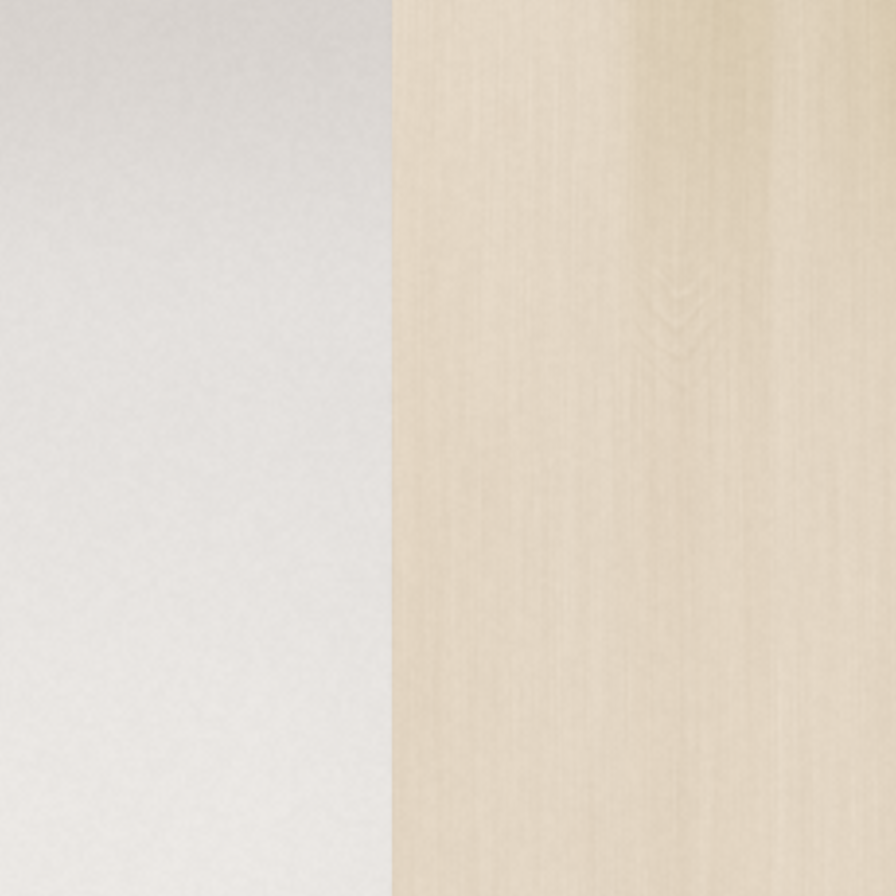
A WebGL 2 fragment shader for this texture:

```glsl
#version 300 es
precision highp float;

#define EDGE_X 0.4375
#define EDGE_SOFT 0.0016
#define GRAIN_AMOUNT 0.016
#define FIBRE_AMOUNT 0.014
#define ARCH_AMOUNT 0.016
#define SPECKLE_AMOUNT 0.012
#define SPECKLE_SCALE 230.0

uniform vec2 u_resolution;
out vec4 fragColor;

float hash(vec2 p) {
    vec3 q = fract(vec3(p.xyx) * 0.1031);
    q += dot(q, q.yzx + 33.33);
    return fract((q.x + q.y) * q.z);
}

float noise(vec2 p) {
    vec2 cell = floor(p);
    vec2 f = fract(p);
    f = f * f * (3.0 - 2.0 * f);
    return mix(mix(hash(cell), hash(cell + vec2(1, 0)), f.x),
               mix(hash(cell + vec2(0, 1)), hash(cell + vec2(1, 1)), f.x), f.y);
}

float fbm(vec2 p) {
    float sum = 0.0;
    float weight = 0.5;
    for (int i = 0; i < 4; i++) {
        sum += weight * noise(p);
        p = p * 2.03 + 17.0;
        weight *= 0.5;
    }
    return sum / 0.9375;
}

float blob(vec2 p, vec2 center, vec2 radius) {
    vec2 d = (p - center) / radius;
    return exp(-dot(d, d));
}

vec3 paintedWall(vec2 p) {
    vec3 shade = vec3(0.842, 0.822, 0.805);
    vec3 middle = vec3(0.893, 0.880, 0.868);
    vec3 bright = vec3(0.920, 0.908, 0.894);
    vec3 color = mix(bright, middle, smoothstep(0.0, 0.7, p.y));
    color = mix(color, shade, smoothstep(0.62, 1.04, p.y));
    color -= 0.006 * smoothstep(0.25, EDGE_X, p.x) * smoothstep(1.0, 0.3, p.y);
    return color + 0.006 * (fbm(p * vec2(7.0, 9.0)) - 0.5);
}

// Nested V-shaped growth lines, pointing down
float archedGrain(vec2 p) {
    vec2 d = p - vec2(0.757, 0.59);
    d.x += 0.018 * (noise(p * vec2(9.0, 14.0)) - 0.5);
    float level = d.y - 1.3 * sqrt(d.x * d.x + 0.00012);
    level += 0.03 * (fbm(p * vec2(22.0, 16.0)) - 0.5);
    float lines = sin(level * 210.0) + 0.5 * sin(level * 390.0 + 1.0);
    return lines * blob(p, vec2(0.755, 0.645), vec2(0.047, 0.075));
}

vec3 woodPanel(vec2 p) {
    vec3 pale = vec3(0.892, 0.842, 0.772);
    vec3 tan_ = vec3(0.872, 0.812, 0.728);
    vec3 olive = vec3(0.835, 0.775, 0.665);

    // Broad boards and the darker upper right corner
    float band = smoothstep(0.675, 0.72, p.x) * (1.0 - smoothstep(0.845, 0.875, p.x));
    float height = smoothstep(0.45, 1.0, p.y);
    vec3 color = mix(pale, tan_, 0.3 * band + 0.2 * smoothstep(0.7, 1.0, p.x));
    color = mix(color, olive, height * (0.42 * band + 0.15 * smoothstep(0.6, 1.0, p.x)));
    color = mix(color, olive, 0.65 * blob(p, vec2(1.02, 1.0), vec2(0.11, 0.25)));
    color = mix(color, olive, 0.35 * blob(p, vec2(0.81, 1.0), vec2(0.07, 0.14)));
    color = mix(color, tan_, 0.45 * blob(p, vec2(0.44, 0.38), vec2(0.11, 0.35)));

    // Soft stains
    float stain = 0.45 * blob(p, vec2(0.567, 0.868), vec2(0.012, 0.018))
                + 0.35 * blob(p, vec2(0.555, 0.47), vec2(0.02, 0.08))
                + 0.40 * blob(p, vec2(0.65, 0.06), vec2(0.025, 0.05))
                + 0.45 * blob(p, vec2(0.745, 0.46), vec2(0.035, 0.14));
    color -= stain * vec3(0.018, 0.026, 0.032);

    // Long vertical grain with slow bends
    vec2 q = p;
    q.x += 0.010 * (noise(p * vec2(5.0, 3.0)) - 0.5);
    float broad = fbm(q * vec2(24.0, 1.6)) - 0.5;
    float streak = fbm(q * vec2(85.0, 2.2) + 9.0) - 0.5;
    float fibre = noise(q * vec2(240.0, 9.0)) - 0.5;
    float grain = GRAIN_AMOUNT * (broad + 1.2 * streak) + FIBRE_AMOUNT * fibre;
    grain += ARCH_AMOUNT * 0.6 * archedGrain(p);
    color += grain * vec3(0.85, 1.0, 1.2);
    return color;
}

void main() {
    vec2 p = gl_FragCoord.xy / u_resolution;
    float soft = max(EDGE_SOFT, 0.75 / u_resolution.x);
    float panel = smoothstep(EDGE_X - soft, EDGE_X + soft, p.x);
    vec3 color = mix(paintedWall(p), woodPanel(p), panel);

    // Thin seam shadow, then fine surface speckle
    color -= 0.012 * exp(-pow((p.x - EDGE_X) / 0.003, 2.0));
    float speckle = noise(p * SPECKLE_SCALE) + noise(p * SPECKLE_SCALE * 0.53 + 40.0) - 1.0;
    color += SPECKLE_AMOUNT * speckle;
    fragColor = vec4(color, 1.0);
}
```
